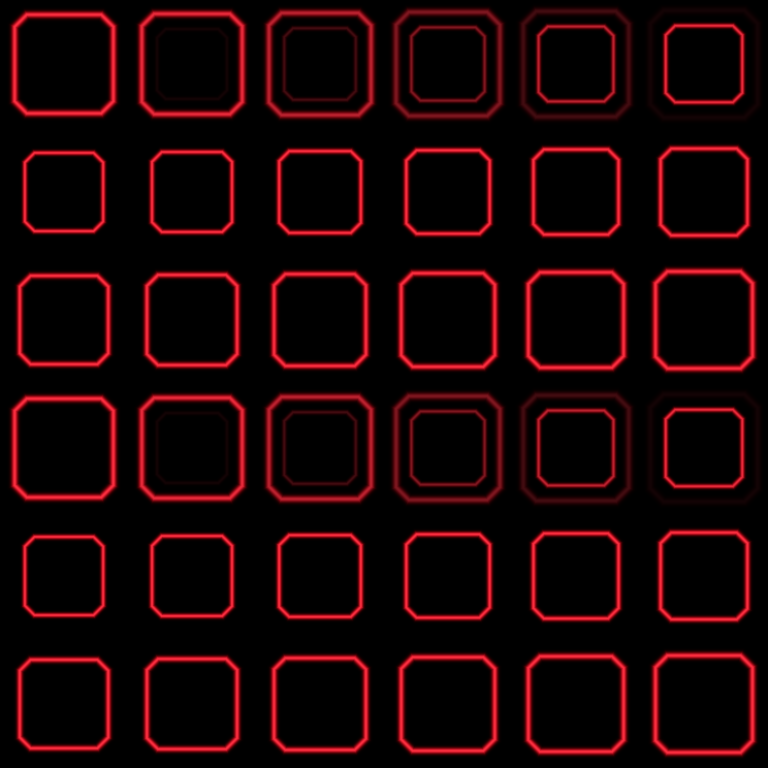
A WebGL 2 fragment shader for this pattern:

```glsl
#version 300 es
precision highp float;
// Six by six grid of glowing red chamfered squares that grow cell by cell and crossfade every third row.

uniform vec2 u_resolution;
out vec4 outColor;

const float CELLS = 6.0;           // repeats across and down
const float CYCLE_ROWS = 3.0;      // rows before the growth starts over
const float START_HALF = 0.266;    // half side of a newborn square, in cells
const float GROWTH = 0.0398;       // half side gained per row of cells
const float CHAMFER = 0.245;       // corner cut as a share of the half side
const float START_GLOW = 0.0150;   // glow radius of a newborn square, in cells
const float GLOW_GROWTH = 0.0035;  // glow radius gained per row of cells
const vec3 NEON_RED = vec3(0.98, 0.18, 0.245);
const vec3 FALLOFF = vec3(1.0, 2.8, 2.0); // green and blue fade faster than red

// Mitred distance to the outline of a square with cut corners
float chamferedSquare(vec2 p, float halfSide) {
    vec2 q = abs(p);
    float sides = max(q.x, q.y) - halfSide;
    float corners = (q.x + q.y - halfSide * (2.0 - CHAMFER)) * 0.70711;
    return abs(max(sides, corners));
}

// One outline at the given age, measured in rows of cells
vec3 neonSquare(vec2 p, float age) {
    float fade = smoothstep(0.0, 1.0, age)
               * (1.0 - smoothstep(CYCLE_ROWS, CYCLE_ROWS + 1.0, age));
    float d = chamferedSquare(p, START_HALF + GROWTH * age);
    float x = d / (START_GLOW + GLOW_GROWTH * age);
    float glow = exp(-x * x);
    return NEON_RED * pow(vec3(glow), FALLOFF) * fade;
}

void main() {
    vec2 grid = gl_FragCoord.xy / u_resolution * CELLS;
    vec2 cell = floor(grid);
    vec2 p = fract(grid) - 0.5;

    // Age runs left to right, then top to bottom
    float row = CELLS - 1.0 - cell.y;
    float age = mod(row, CYCLE_ROWS) + cell.x / CELLS;

    // The young square appears while the old one fades out
    vec3 color = neonSquare(p, age) + neonSquare(p, age + CYCLE_ROWS);
    outColor = vec4(color, 1.0);
}
```
